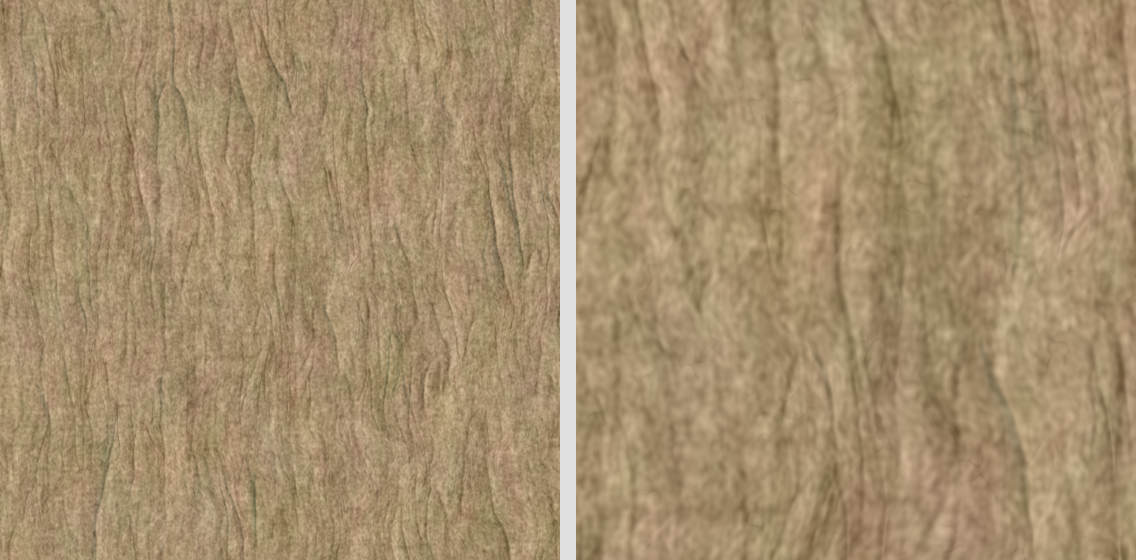
Left, the full canvas; right, a detail of the centre.
Reproduce this texture procedurally as a WebGL 1 fragment shader.

```glsl
precision highp float;

// Weathered tree bark: upright wandering creases over fibrous, mottled wood.
// Creases follow zero contours of stretched noise, lit from one side by their
// signed distance; layered grain and faint pink and ochre tints fill the rest.

uniform vec2 u_resolution;

const vec3 BARK_COLOR = vec3(0.648, 0.558, 0.428);
const vec3 TONE_AXIS = vec3(1.0, 0.98, 0.95);
const vec3 PINK_TINT = vec3(0.026, -0.016, 0.014);
const vec3 OCHRE_TINT = vec3(0.008, 0.002, -0.024);
const vec3 MOSS_SHADE = vec3(-0.036, 0.000, 0.014);

const int CREASE_LAYERS = 3;
const float CREASE_FREQUENCY = 10.0;  // creases across the canvas, widest layer
const float CREASE_STRETCH = 0.17;    // vertical to horizontal frequency
const float CREASE_CONTRAST = 0.205;
const float LAYER_GROWTH = 1.7;
const float LAYER_FADE = 0.68;
const float GRAIN_CONTRAST = 0.097;
const float CRACK_CONTRAST = 0.040;

vec2 hash22(vec2 p) {
  vec3 q = fract(p.xyx * vec3(0.1031, 0.1030, 0.0973));
  q += dot(q, q.yzx + 33.33);
  return fract((q.xx + q.yz) * q.zy);
}

float cornerSlope(vec2 cell, vec2 corner, vec2 f) {
  return dot(hash22(cell + corner) * 2.0 - 1.0, f - corner);
}

// Gradient noise, centred on zero
float noise(vec2 p) {
  vec2 cell = floor(p);
  vec2 f = p - cell;
  vec2 u = f * f * f * (f * (f * 6.0 - 15.0) + 10.0);
  float low = mix(cornerSlope(cell, vec2(0.0), f),
                  cornerSlope(cell, vec2(1.0, 0.0), f), u.x);
  float high = mix(cornerSlope(cell, vec2(0.0, 1.0), f),
                   cornerSlope(cell, vec2(1.0), f), u.x);
  return mix(low, high, u.y);
}

// Two octaves, so that contours do not settle on the lattice
float creaseField(vec2 p, float frequency) {
  vec2 q = p * frequency * vec2(1.0, CREASE_STRETCH) + frequency * 3.7;
  q.y += 0.37 * q.x;
  return noise(q) + 0.5 * noise(q * 1.73 + 19.4);
}

// Light and shade around the creases of one layer
float creaseShade(vec2 p, float frequency) {
  const float STEP = 0.002;
  float n = creaseField(p, frequency);
  vec2 slope = vec2(creaseField(p + vec2(STEP, 0.0), frequency) - n,
                    creaseField(p + vec2(0.0, STEP), frequency) - n) / STEP;
  float steepness = length(slope) + 0.06 * frequency;
  float side = n / steepness * (slope.x < 0.0 ? -1.0 : 1.0);

  float width = 0.0014 + 0.009 / frequency;
  float roll = 0.11 / frequency;
  float flank = mix(-0.50, 0.48, smoothstep(-width, width, side));
  float shade = flank * exp(-abs(side) / roll)
              - 0.75 * exp(-side * side / (width * width));

  // Keep upright stretches only, and let each crease swell and die out
  float upright = smoothstep(0.35, 0.85, abs(slope.x) / steepness);
  float presence = noise(p * vec2(0.7, 0.32) * frequency + frequency * 5.1);
  return shade * upright * mix(0.22, 1.0, smoothstep(-0.16, 0.24, presence));
}

// Fibres, flakes and speckle
float grain(vec2 p) {
  float g = 0.55 * noise(p * vec2(8.0, 3.5) + 2.3);
  g += 0.80 * noise(p * vec2(24.0, 7.0) + 7.1);
  g += 0.80 * noise(p * vec2(52.0, 13.0) + 13.7);
  g += 1.00 * noise(p * vec2(115.0, 24.0) + 5.9);
  g += 0.85 * noise(p * vec2(62.0, 50.0) + 31.3);
  g += 1.15 * noise(p * vec2(135.0, 95.0) + 17.2);
  g += 1.20 * noise(p * vec2(235.0, 170.0) + 29.8);
  return g;
}

// Small dark pits and broken hairlines between the flakes
float cracks(vec2 p) {
  float contour = noise(p * vec2(64.0, 50.0) + 41.0) + 0.6 * noise(p * vec2(130.0, 105.0) + 9.0);
  float line = 1.0 - smoothstep(0.0, 0.13, abs(contour));
  return line * smoothstep(0.0, 0.3, noise(p * vec2(44.0, 32.0) + 23.0));
}

void main() {
  vec2 p = gl_FragCoord.xy / u_resolution.y;

  // Bend the vertical features
  vec2 bent = p;
  bent.x += 0.024 * noise(p * vec2(5.0, 6.0) + 3.1);
  bent.x += 0.010 * noise(p * vec2(11.0, 15.0) + 8.6);
  bent.x += 0.003 * noise(p * vec2(30.0, 38.0) + 15.2);

  float relief = 0.0;
  float frequency = CREASE_FREQUENCY;
  float strength = CREASE_CONTRAST;
  for (int i = 0; i < CREASE_LAYERS; i++) {
    relief += strength * creaseShade(bent, frequency);
    frequency *= LAYER_GROWTH;
    strength *= LAYER_FADE;
  }
  // Soften the deepest shade and the brightest crests
  relief /= 1.0 + 2.0 * abs(relief);

  float tone = 0.010 + relief + GRAIN_CONTRAST * grain(bent) - CRACK_CONTRAST * cracks(p);

  // Faint tints, with grey-green settling in the shaded hollows
  float pink = noise(bent * vec2(18.0, 7.0) + 51.0) + 0.8 * noise(p * vec2(42.0, 26.0) + 4.4);
  float ochre = noise(p * vec2(12.0, 8.0) + 61.0);
  float moss = smoothstep(-0.05, 0.25, noise(bent * vec2(11.0, 4.0) + 71.0))
             * smoothstep(0.01, 0.10, -relief);

  vec3 color = BARK_COLOR + TONE_AXIS * tone;
  color += PINK_TINT * pink + OCHRE_TINT * ochre + MOSS_SHADE * moss;
  gl_FragColor = vec4(clamp(color, 0.0, 1.0), 1.0);
}
```
